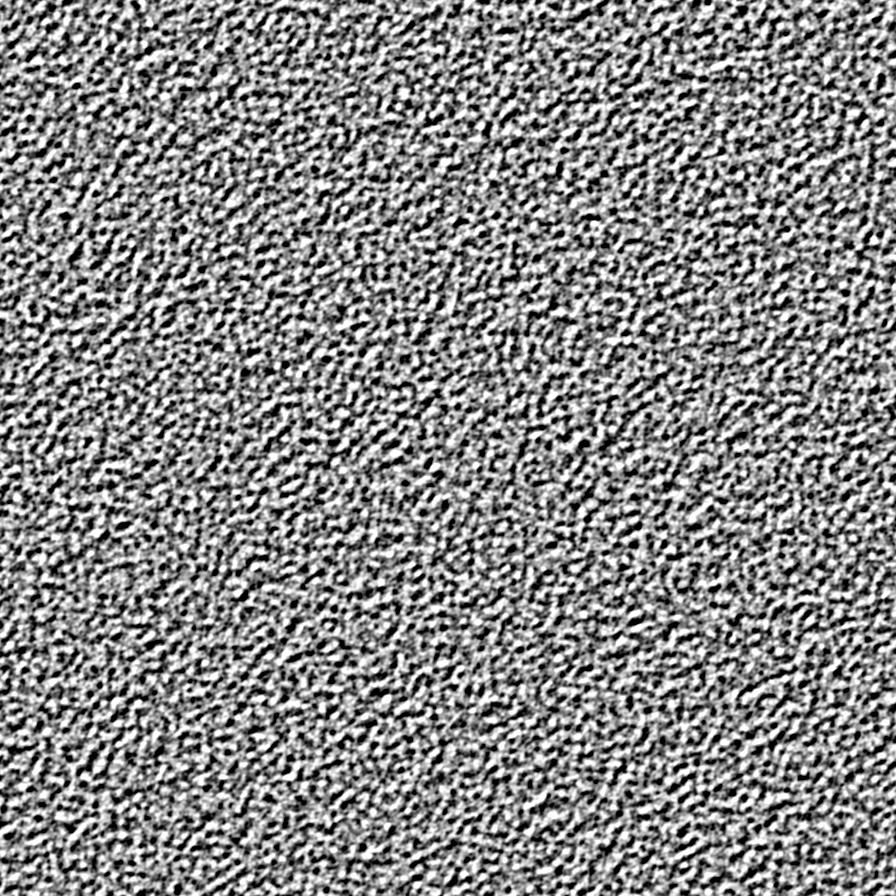
A WebGL 2 fragment shader for this texture:

```glsl
#version 300 es
precision highp float;
// Grey embossed noise: fine, crisp rounded grains leaning up to the right.

#define GRAIN_SIZE 0.0038     // kernel radius of the main grains, in canvas heights
#define DETAIL_SIZE 0.0019    // kernel radius of the fine roughness
#define DETAIL_AMOUNT 0.35    // strength of the roughness against the grains
#define GRAIN_ANGLE 0.63      // direction of the ridges, in radians
#define ROUNDNESS 0.55        // curvature along the ridges against across them
#define SLOPE_SHARE 0.80      // share of plain slope, which adds broad variation
#define MID_GREY 0.545        // tone of flat areas
#define CONTRAST 0.34         // tone change for one standard deviation
#define HIGHLIGHT_ROLL 0.025  // compression of the bright end
#define CELL 1.75             // spacing of the bumps, in kernel radii

const float PI = 3.14159;

uniform vec2 u_resolution;
out vec4 fragColor;

// Integer hash giving three random values in 0..1
vec3 hash3(ivec2 cell, int seed) {
    uvec3 v = uvec3(ivec3(cell, seed) + 4096);
    v = v * 1664525u + 1013904223u;
    v.x += v.y * v.z;
    v.y += v.z * v.x;
    v.z += v.x * v.y;
    v ^= v >> 16u;
    v.x += v.y * v.z;
    v.y += v.z * v.x;
    v.z += v.x * v.y;
    return vec3(v >> 8u) / 16777216.0;
}

// Curvature and slope of a Gaussian bump; x runs across the ridges
float reliefKernel(vec2 p) {
    vec2 squared = p * p;
    float curvature = 1.0 + ROUNDNESS - squared.x - ROUNDNESS * squared.y;
    return (curvature + SLOPE_SHARE * p.x) * exp(-0.5 * (squared.x + squared.y));
}

// Scattered bumps and dents, scaled to unit standard deviation
float relief(vec2 position, float radius, int seed) {
    vec2 across = vec2(-sin(GRAIN_ANGLE), cos(GRAIN_ANGLE));
    vec2 along = vec2(across.y, -across.x);
    vec2 grid = position / (radius * CELL);
    ivec2 home = ivec2(floor(grid));
    float total = 0.0;
    for (int y = -2; y <= 2; y++) {
        for (int x = -2; x <= 2; x++) {
            ivec2 cell = home + ivec2(x, y);
            vec3 random = hash3(cell, seed);
            vec2 offset = (grid - vec2(cell) - random.xy) * CELL;
            float bump = random.z < 0.5 ? -1.0 : 1.0;
            total += bump * reliefKernel(vec2(dot(offset, across), dot(offset, along)));
        }
    }
    float power = 0.75 * (1.0 + ROUNDNESS * ROUNDNESS) + 0.5 * ROUNDNESS
                + 0.5 * SLOPE_SHARE * SLOPE_SHARE;
    return total * CELL / sqrt(PI * power);
}

void main() {
    vec2 position = gl_FragCoord.xy / u_resolution.y;

    // Main grains with finer roughness, kept at unit deviation
    float grains = relief(position, GRAIN_SIZE, 1);
    float detail = relief(position, DETAIL_SIZE, 2);
    float height = (grains + DETAIL_AMOUNT * detail)
                 / sqrt(1.0 + DETAIL_AMOUNT * DETAIL_AMOUNT);

    // Shade and clip to full black and white
    float tone = MID_GREY + CONTRAST * height - HIGHLIGHT_ROLL * height * height;
    fragColor = vec4(vec3(clamp(tone, 0.0, 1.0)), 1.0);
}
```
